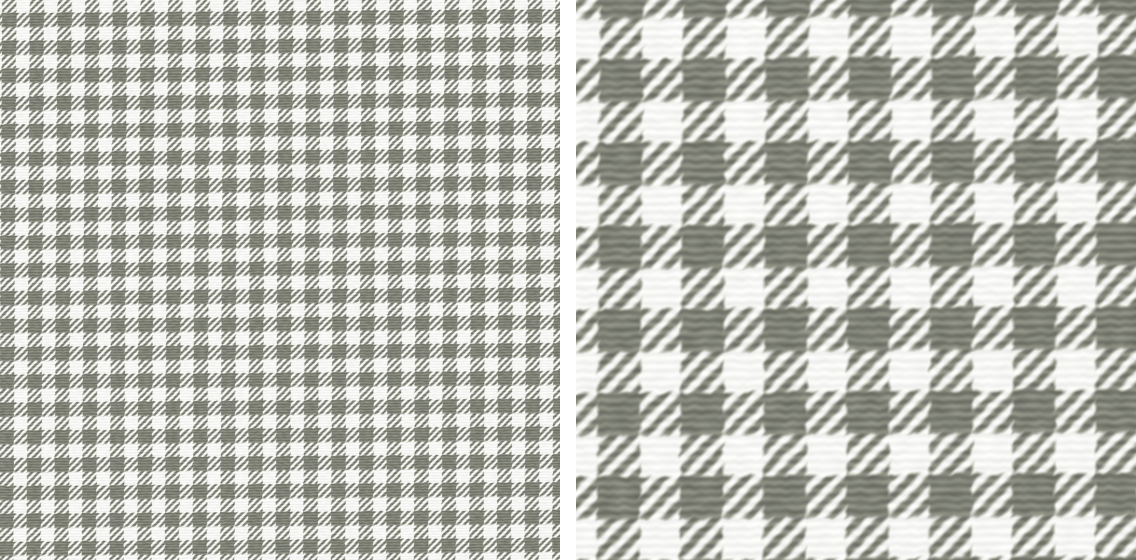
Left, the full canvas; right, a detail of the centre.
This pattern is drawn by a WebGL 2 fragment shader. Its source:

```glsl
#version 300 es
precision highp float;
// Woven shepherd's check: dark and light bands of warp and weft cross,
// and a diagonal twill decides which of the two threads shows on top.
// Fine horizontal ribs and gradient noise give the cloth its grain.

uniform vec2 u_resolution;
out vec4 fragColor;

// Layout, in canvas units
const vec2 REPEATS = vec2(20.24, 20.13);     // checks across and down
const vec2 CHECK_CORNER = vec2(0.0510, 0.6060); // lower left of one dark check
const vec2 SKEW = vec2(0.006, 0.007);        // slight slant of the cloth
const float BAND_WIDTH = 0.515;              // dark share of a repeat
const float TWILL_LINES = 4.0;               // diagonals per repeat
const float TWILL_WIDTH = 0.5;               // share of weft-faced twill
const float SOFTNESS = 0.0016;               // blur of the yarn edges

// Cloth texture
const float RIBS = 10.0;                     // weft ribs per repeat
const float RIB_DARK = 0.10;
const float RIB_LIGHT = 0.022;
const float EDGE_WOBBLE = 0.035;             // in repeats
const float TWILL_WOBBLE = 0.02;             // in repeats
const float YARN_VARIATION = 0.14;
const float CLOUD_VARIATION = 0.006;

const vec3 DARK_YARN = vec3(0.494, 0.504, 0.459);
const vec3 LIGHT_YARN = vec3(0.965, 0.965, 0.957);
const vec3 FRINGE_TINT = vec3(0.004, 0.003, -0.006);

const float TAU = 6.2831853;

vec2 hashGradient(vec2 p) {
    vec3 q = fract(p.xyx * vec3(0.1031, 0.1030, 0.0973));
    q += dot(q, q.yzx + 33.33);
    float angle = TAU * fract((q.x + q.y) * q.z);
    return vec2(cos(angle), sin(angle));
}

float gradientNoise(vec2 p) {
    vec2 i = floor(p);
    vec2 f = p - i;
    vec2 w = f * f * f * (f * (f * 6.0 - 15.0) + 10.0);
    vec2 e = vec2(1.0, 0.0);
    float a = dot(hashGradient(i), f);
    float b = dot(hashGradient(i + e.xy), f - e.xy);
    float c = dot(hashGradient(i + e.yx), f - e.yx);
    float d = dot(hashGradient(i + e.xx), f - e.xx);
    return mix(mix(a, b, w.x), mix(c, d, w.x), w.y);
}

// Soft periodic stripe covering [0, width] of each unit
float stripe(float t, float width, float soft) {
    float fromCentre = abs(fract(t - 0.5 * width + 0.5) - 0.5);
    return 1.0 - smoothstep(-soft, soft, fromCentre - 0.5 * width);
}

void main() {
    float side = min(u_resolution.x, u_resolution.y);
    vec2 uv = gl_FragCoord.xy / side;
    float blur = max(SOFTNESS, 0.6 / side);

    // Cloth coordinates, one unit per repeat
    vec2 slant = SKEW * (uv.yx - vec2(0.6185, 0.35));
    vec2 cloth = (uv - slant - CHECK_CORNER) * REPEATS;
    vec2 wobble = vec2(gradientNoise(cloth * vec2(3.0, 10.0)),
                       gradientNoise(cloth * vec2(9.0, 3.0) + 57.0));
    vec2 thread = cloth + EDGE_WOBBLE * wobble;

    // Dyed bands in both directions, interlaced by the twill
    float cellBlur = blur * REPEATS.x;
    float warp = stripe(thread.x, BAND_WIDTH, cellBlur);
    float weft = stripe(thread.y, BAND_WIDTH, cellBlur);
    float twillBlur = min(cellBlur * TWILL_LINES * 1.414, 0.25);
    float diagonal = cloth.x - cloth.y + TWILL_WOBBLE * (wobble.x - wobble.y);
    float twill = stripe(diagonal * TWILL_LINES, TWILL_WIDTH, twillBlur);
    float dark = mix(warp, weft, twill);

    // Colour, with a faint olive fringe where the yarns meet
    vec3 colour = mix(LIGHT_YARN, DARK_YARN, dark);
    colour += FRINGE_TINT * 4.0 * dark * (1.0 - dark);

    // Ribs fade out when too fine for the canvas
    float ribPixels = side / (REPEATS.y * RIBS);
    float rib = sin(TAU * cloth.y * RIBS + 1.5 * wobble.y);
    rib *= smoothstep(1.8, 2.5, ribPixels);
    float yarn = gradientNoise(cloth * vec2(5.0, RIBS) + 19.0);
    float cloud = gradientNoise(uv * 6.0 + 7.0);
    float shade = 1.0 + rib * mix(RIB_LIGHT, RIB_DARK, dark);
    shade += yarn * YARN_VARIATION * mix(0.2, 1.0, dark);
    shade += cloud * CLOUD_VARIATION;

    fragColor = vec4(clamp(colour * shade, 0.0, 1.0), 1.0);
}
```
